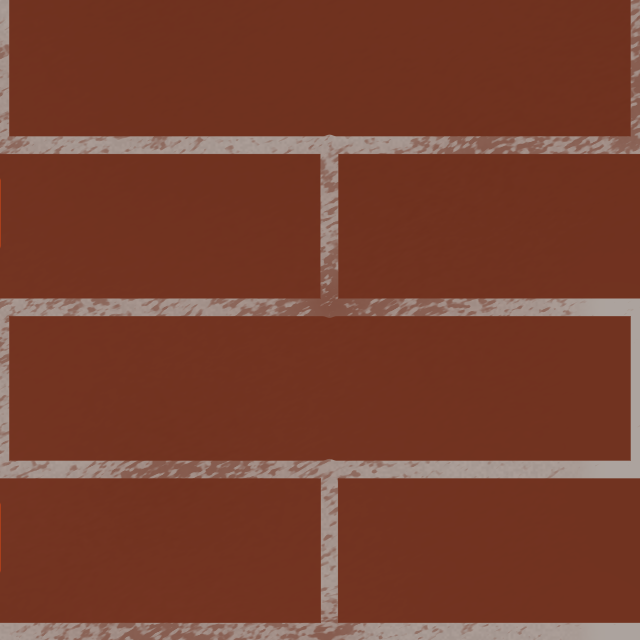
Reproduce this pattern procedurally as a Shadertoy shader.

```glsl
// Running-bond brick wall: four courses of long, flat red bricks in pale mortar.
// Joints are distances to a staggered grid; brick-dust wear on the mortar is
// slanted value noise, thickened by a broad smudge that drifts across the wall.

const float COURSE = 0.2534;      // course height, one joint included
const float FIRST_BED = 0.0130;   // centre of the lowest bed joint
const float HALF_JOINT = 0.0138;
const float HEAD_X = 0.5150;      // head joint of the unshifted courses

const vec3 BRICK_DARK = vec3(0.428, 0.190, 0.117);
const vec3 BRICK_WARM = vec3(0.455, 0.205, 0.132);
const vec3 MORTAR = vec3(0.635, 0.560, 0.530);
const vec3 MORTAR_CLEAN = vec3(0.675, 0.640, 0.618);
const vec3 DUST = vec3(0.490, 0.295, 0.235);
const vec3 CHIP = vec3(0.680, 0.250, 0.110);

float hash(vec2 p) {
    vec3 q = fract(p.xyx * 0.1031);
    q += dot(q, q.yzx + 33.33);
    return fract((q.x + q.y) * q.z);
}

float noise(vec2 p) {
    vec2 i = floor(p), f = fract(p);
    f = f * f * (3.0 - 2.0 * f);
    return mix(mix(hash(i), hash(i + vec2(1, 0)), f.x),
               mix(hash(i + vec2(0, 1)), hash(i + vec2(1, 1)), f.x), f.y);
}

// Distance to the nearest multiple of one
float toInteger(float x) {
    return abs(fract(x + 0.5) - 0.5);
}

// Signed distance to the joints, negative inside the mortar
float jointDistance(vec2 uv, float row, float shifted) {
    float nick = 0.0026 * shifted * smoothstep(0.011, 0.0, abs(uv.x - HEAD_X));
    float bed = toInteger((uv.y - FIRST_BED) / COURSE) * COURSE - HALF_JOINT - nick;
    float x = uv.x - HEAD_X * (1.0 - shifted);
    float side = step(0.5, fract(x));
    float uneven = 0.002 * (hash(vec2(row + 5.0, side)) - 0.5);
    float head = toInteger(x) - HALF_JOINT - uneven;
    return min(bed, head);
}

// Short slanted flecks whose direction wanders slowly
float flecks(vec2 uv) {
    vec2 p = uv + 0.02 * vec2(noise(uv * 9.0), noise(uv * 9.0 + 40.0));
    p = mat2(0.90, -0.43, 0.43, 0.90) * p;
    return 0.65 * noise(p * vec2(75.0, 190.0) + 300.0)
         + 0.35 * noise(p * vec2(170.0, 330.0) + 700.0);
}

// Broad amount of brick dust, from 0 to 1
float wearAmount(vec2 uv, float clean) {
    float centre = 0.22 + 1.15 * max(uv.y - 0.22, 0.0);
    float offset = (uv.x - centre) / 0.17;
    float smudge = exp(-offset * offset);
    vec2 junction = vec2(uv.x - HEAD_X,
                         toInteger((uv.y - FIRST_BED) / (2.0 * COURSE)) * 2.0 * COURSE);
    float pocket = exp(-dot(junction, junction) / 0.0016);
    float patches = noise(uv * vec2(8.0, 11.0) + 17.0);
    float wear = 0.12 + 0.30 * smudge + 0.20 * pocket + 0.28 * patches;
    return clamp(wear * (1.0 - clean), 0.0, 1.0);
}

vec3 mortarColor(vec2 uv, float wear, float fleck, float clean) {
    float grain = noise(uv * 260.0) - 0.5;
    float pale = max(clean, 0.6 * smoothstep(0.45, 0.15, wear));
    vec3 base = mix(MORTAR, MORTAR_CLEAN, pale) + 0.035 * grain * (1.0 - clean);
    float dust = smoothstep(0.80 - wear, 1.10 - wear, fleck);
    return mix(base, DUST, dust * (0.40 + 0.60 * wear));
}

vec3 brickColor(vec2 uv, float wear, float fleck) {
    float warmth = 0.75 - 0.45 * uv.y - 0.30 * uv.x + 0.35 * noise(uv * 4.0);
    vec3 color = mix(BRICK_DARK, BRICK_WARM, clamp(warmth, 0.0, 1.0));
    return color + 0.018 * wear * (fleck - 0.5);
}

void mainImage(out vec4 fragColor, in vec2 fragCoord) {
    vec2 uv = fragCoord / iResolution.xy;
    float pixel = 1.0 / iResolution.y;

    // Alternate courses are shifted
    float height = (uv.y - FIRST_BED) / COURSE;
    float row = floor(height);
    float shifted = mod(row, 2.0);

    // Mortar stays clean near the right end of the lower beds
    float clean = smoothstep(0.84, 0.95, uv.x) * smoothstep(0.68, 0.58, uv.y);
    float wear = wearAmount(uv, clean);
    float fleck = flecks(uv);

    // Thin bright chip on the left edge of the unshifted courses
    float along = fract(height);
    float chip = (1.0 - shifted) * smoothstep(0.0018, 0.0006, uv.x)
               * smoothstep(0.36, 0.38, along) * smoothstep(0.80, 0.78, along);

    vec3 brick = mix(brickColor(uv, wear, fleck), CHIP, chip);
    vec3 mortar = mortarColor(uv, wear, fleck, clean);
    float edge = jointDistance(uv, row, shifted);
    vec3 color = mix(mortar, brick, smoothstep(-0.7 * pixel, 0.7 * pixel, edge));
    fragColor = vec4(color, 1.0);
}
```
